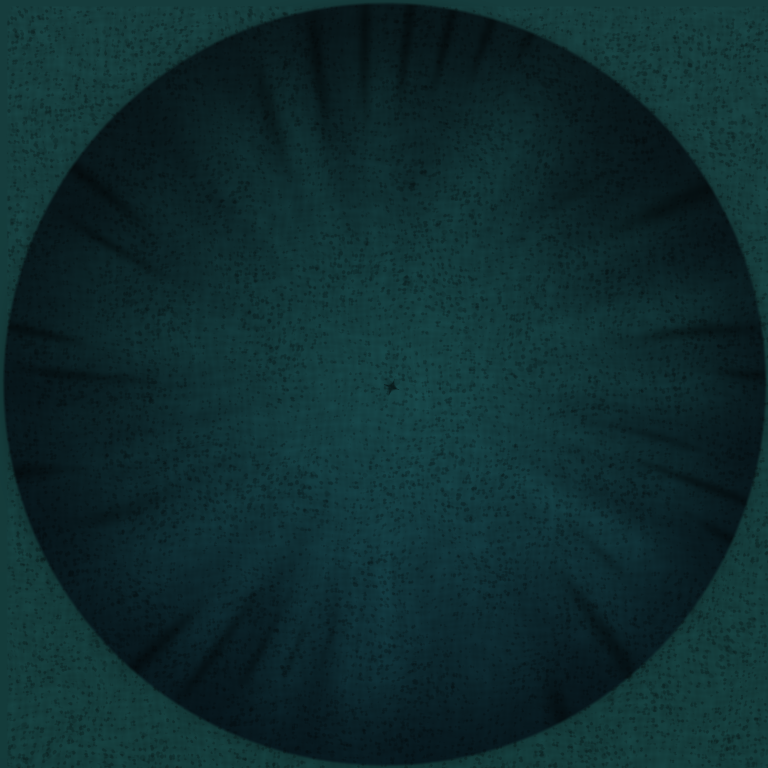
Write a Shadertoy shader that draws this background.

```glsl
// Dark teal woven cloth with a large shadowed disc, radial folds and a central glow.

vec2 hash2(vec2 p) {
    vec3 q = fract(p.xyx * vec3(0.1031, 0.1030, 0.0973));
    q += dot(q, q.yzx + 33.33);
    return fract((q.xx + q.yz) * q.zy);
}

// Cellular noise: distance to the nearest scattered point
float cells(vec2 p) {
    vec2 id = floor(p), f = fract(p);
    float nearest = 2.0;
    for (int y = -1; y <= 1; y++)
        for (int x = -1; x <= 1; x++) {
            vec2 o = vec2(x, y);
            nearest = min(nearest, length(o + hash2(id + o + 50.0) - f));
        }
    return nearest;
}

// Crossed threads, stretched along each axis; about 1.0 on average
float threads(vec2 p, float along, float wide) {
    return cells(p * vec2(along, wide)) + cells(p * vec2(wide, along) + 17.0);
}

// Ragged worn specks where two threads thin out, gathered in loose patches
float specks(vec2 p) {
    float patches = 0.35 * (cells(p * 11.0 + 4.0) - 0.5);
    float small = smoothstep(0.72, 0.28, threads(p + 0.31, 75.0, 165.0) + patches);
    float large = smoothstep(0.48, 0.22, threads(p + 0.57, 38.0, 80.0) + patches);
    return small + 0.6 * large;
}

// Pleats running outward: broad beams plus finer wandering creases
float folds(float a, float r) {
    float beams = cos(7.0 * (a - 1.1));
    float mid = sin(17.0 * a + 2.0 * sin(3.0 * a) + 5.0 * r);
    float fine = sin(33.0 * a + 3.0 * sin(5.0 * a + 1.0) - 6.0 * r);
    float uneven = 0.5 + 0.5 * sin(5.0 * a + 8.0 * r + 2.0);
    return 0.45 * beams + 0.35 * mid + 0.35 * uneven * fine;
}

// Thin dark creases that come and go around the rim
float creases(float a, float r) {
    float wave = sin(43.0 * a + 4.0 * sin(4.0 * a + 1.0) + 7.0 * r);
    float gaps = smoothstep(-0.1, 0.9, sin(9.0 * a + 3.0 * sin(2.0 * a) + 14.0 * r));
    return pow(0.5 + 0.5 * wave, 5.0) * gaps * smoothstep(0.26, 0.44, r);
}

void mainImage(out vec4 fragColor, in vec2 fragCoord) {
    float side = min(iResolution.x, iResolution.y);
    vec2 p = (fragCoord - 0.5 * iResolution.xy) / side + 0.5;
    vec2 q = p - vec2(0.501, 0.4995);
    float r = length(q), a = atan(q.y, q.x + 1e-5);

    // Flat cloth behind the disc
    vec3 cloth = mix(vec3(0.080, 0.238, 0.235), vec3(0.088, 0.245, 0.245), p.y);

    // Glow fading outward, broken up by the folds
    vec2 g = p - vec2(0.53, 0.48);
    float glow = exp(-6.3 * dot(g, g));
    float pleat = folds(a, r) * smoothstep(0.08, 0.42, r);
    float mottling = sin(p.x * 19.0 + 2.0 * sin(p.y * 13.0)) * sin(p.y * 23.0 + sin(p.x * 17.0));
    float light = glow * (1.0 + 0.3 * pleat) + 0.05 * pleat + 0.03 * mottling;
    light *= 1.0 - 0.45 * smoothstep(0.38, 0.496, r);
    light *= 1.0 - 0.35 * smoothstep(0.22, 0.0, length(p - vec2(0.86, 0.79)));

    // Slightly bluer below, greener above
    vec3 shade = mix(vec3(0.020, 0.072, 0.096), vec3(0.026, 0.072, 0.086), p.y);
    vec3 lit = mix(vec3(0.082, 0.252, 0.280), vec3(0.088, 0.264, 0.268), smoothstep(0.15, 0.6, p.y));
    vec3 disc = mix(shade, lit, clamp(light, 0.0, 1.0));
    disc *= 1.0 - 0.38 * creases(a, r);

    // Soft disc edge with a thin shadow cast outside it
    float edge = r - 0.496;
    cloth *= 1.0 - 0.15 * exp(-max(edge, 0.0) * 130.0);
    float soft = max(0.0026, 0.75 / side);
    float outside = smoothstep(-soft, soft, edge);
    vec3 color = mix(disc, cloth, outside);

    // Cloth grain on gently wavering threads, left off the left and top strip
    vec2 w = p + 0.003 * sin(p.yx * vec2(37.0, 41.0) + 2.0 * sin(p * 23.0));
    float strip = max(smoothstep(0.011, 0.008, p.x), smoothstep(0.990, 0.993, p.y));
    float grain = 1.03 + 0.13 * (threads(w, 24.0, 130.0) - 1.0) - 0.24 * specks(w);
    color *= mix(grain, 0.98, strip * outside);

    // Small ragged worn mark near the middle
    vec2 m = abs(mat2(0.94, 0.34, -0.34, 0.94) * (p - vec2(0.510, 0.496)));
    float star = sqrt(m.x) + sqrt(m.y);
    color *= 1.0 - 0.5 * smoothstep(0.135, 0.085, star);

    fragColor = vec4(color, 1.0);
}
```
